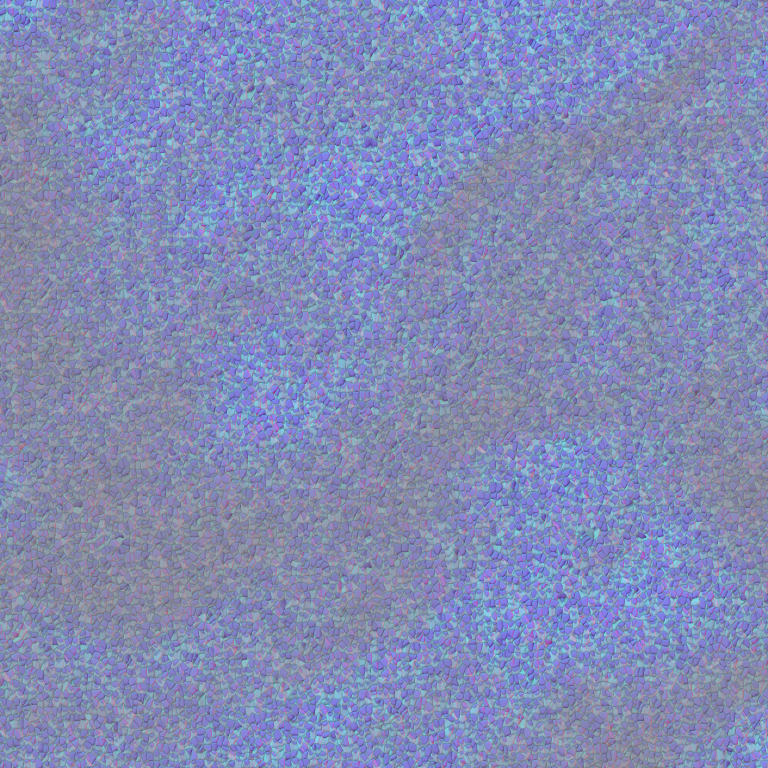
Give the GLSL for this texture map, as a Shadertoy shader.

```glsl
const vec2 CELLS = vec2(124.0, 100.0);      // scales across the canvas
const float JITTER = 0.85;                  // irregularity of the scales
const float WARP = 0.45;                    // bending of the scale outlines
const float RIM = 0.30;                     // width of the sloped border
const float ROUNDNESS = 1.6;                // curve of the lower lip of a scale
const vec2 CLOUD_FREQ = vec2(3.6, 7.5);     // patches along and across the drift
const float CLOUD_ANGLE = 0.52;             // drift direction in radians
const vec2 CLOUD_RANGE = vec2(0.13, 0.89);  // noise levels of dull and vivid
const vec2 LIGHT_DIR = vec2(-0.6, 0.8);
const vec3 TOP_DULL = vec3(0.535, 0.52, 0.69);
const vec3 TOP_VIVID = vec3(0.515, 0.49, 0.93);
const vec3 TAIL_DULL = vec3(0.575, 0.59, 0.65);
const vec3 TAIL_VIVID = vec3(0.55, 0.72, 0.87);
const vec3 LIT_SHIFT = vec3(-0.06, 0.12, 0.03);
const vec3 SHADE_SHIFT = vec3(-0.08, -0.15, -0.17);
const vec3 LIP_SHADE = vec3(-0.07, -0.12, -0.12);
const vec3 PINK_SHIFT = vec3(0.20, -0.02, 0.0);
const int SAMPLES = 2;                      // supersampling per axis

float hash(vec2 p) {
    return fract(sin(dot(p, vec2(127.1, 311.7))) * 43758.5453);
}

vec2 hash2(vec2 p) {
    return vec2(hash(p), hash(p + 57.3));
}

float noise(vec2 p) {
    vec2 i = floor(p), f = fract(p);
    f = f * f * (3.0 - 2.0 * f);
    return mix(mix(hash(i), hash(i + vec2(1, 0)), f.x),
               mix(hash(i + vec2(0, 1)), hash(i + vec2(1, 1)), f.x), f.y);
}

// Broad diagonal patches: 0 is dull, 1 is vivid
float vividness(vec2 uv) {
    float c = cos(CLOUD_ANGLE), s = sin(CLOUD_ANGLE);
    vec2 p = mat2(c, -s, s, c) * uv;
    p += 0.14 * (vec2(noise(uv * 4.0), noise(uv * 4.0 + 19.0)) - 0.5);
    p = p * CLOUD_FREQ + 3.0;
    float sum = 0.0, amp = 0.54;
    for (int i = 0; i < 4; i++) {
        sum += amp * noise(p);
        p = p * 2.1 + 13.7;
        amp *= 0.5;
    }
    return smoothstep(CLOUD_RANGE.x, CLOUD_RANGE.y, sum);
}

// Finds the offsets to the two nearest scale centres and the id of the first
void nearestScales(vec2 p, out vec2 first, out vec2 second, out vec2 id) {
    vec2 base = floor(p);
    float d1 = 1e3, d2 = 1e3;
    first = second = id = vec2(0.0);
    for (int y = -1; y <= 1; y++)
    for (int x = -1; x <= 1; x++) {
        vec2 cell = base + vec2(x, y);
        vec2 r = cell + 0.5 + JITTER * (hash2(cell) - 0.5) - p;
        float d = dot(r, r);
        if (d < d1) {
            d2 = d1; second = first;
            d1 = d; first = r; id = cell;
        } else if (d < d2) {
            d2 = d; second = r;
        }
    }
}

vec3 scaleColor(vec2 uv) {
    float vivid = vividness(uv);
    vec2 p = uv * CELLS;
    p += WARP * (vec2(noise(p * 1.3), noise(p * 1.3 + 31.0)) - 0.5);

    vec2 first, second, id;
    nearestScales(p, first, second, id);
    vec2 outward = normalize(second - first);
    float border = 0.5 * (length(second) - length(first));
    float tone = hash(id + 11.0);

    // Smooth top above a round lip, streaked tail below it
    float tailStart = mix(-0.6, 0.4, hash(id + 23.0));
    float below = tailStart + first.y + ROUNDNESS * first.x * first.x;
    float tail = smoothstep(-0.1, 0.12, below);
    float lip = smoothstep(-0.15, 0.0, below) * (1.0 - smoothstep(0.05, 0.25, below));
    float streak = noise(p * vec2(3.5, 0.6) + 5.0) - 0.5;
    vec3 top = mix(TOP_DULL, TOP_VIVID, vivid);
    vec3 under = mix(TAIL_DULL, TAIL_VIVID, vivid);
    under += streak * vec3(-0.08, 0.16, 0.12) * (0.4 + vivid);
    vec3 color = mix(top, under, tail) + 0.05 * (tone - 0.5);
    color += lip * LIP_SHADE * (0.5 + 0.6 * vivid);

    // Sloped rim, lit from the upper left
    float rim = 1.0 - smoothstep(0.0, RIM, border);
    float facing = dot(outward, LIGHT_DIR);
    float pink = step(0.65, tone) * smoothstep(0.2, 0.8, outward.x);
    vec3 slope = LIT_SHIFT * max(facing, 0.0) + SHADE_SHIFT * max(-facing, 0.0);
    color += rim * (slope + PINK_SHIFT * pink) * (0.75 + 0.6 * vivid);

    // Soft crevice between scales
    float crevice = 1.0 - smoothstep(0.0, 0.1, border);
    return color - crevice * vec3(0.06, 0.06, 0.07);
}

void mainImage(out vec4 fragColor, in vec2 fragCoord) {
    vec3 sum = vec3(0.0);
    for (int y = 0; y < SAMPLES; y++)
    for (int x = 0; x < SAMPLES; x++) {
        vec2 offset = (vec2(x, y) + 0.5) / float(SAMPLES) - 0.5;
        sum += scaleColor((fragCoord + offset) / iResolution.y);
    }
    fragColor = vec4(sum / float(SAMPLES * SAMPLES), 1.0);
}
```
